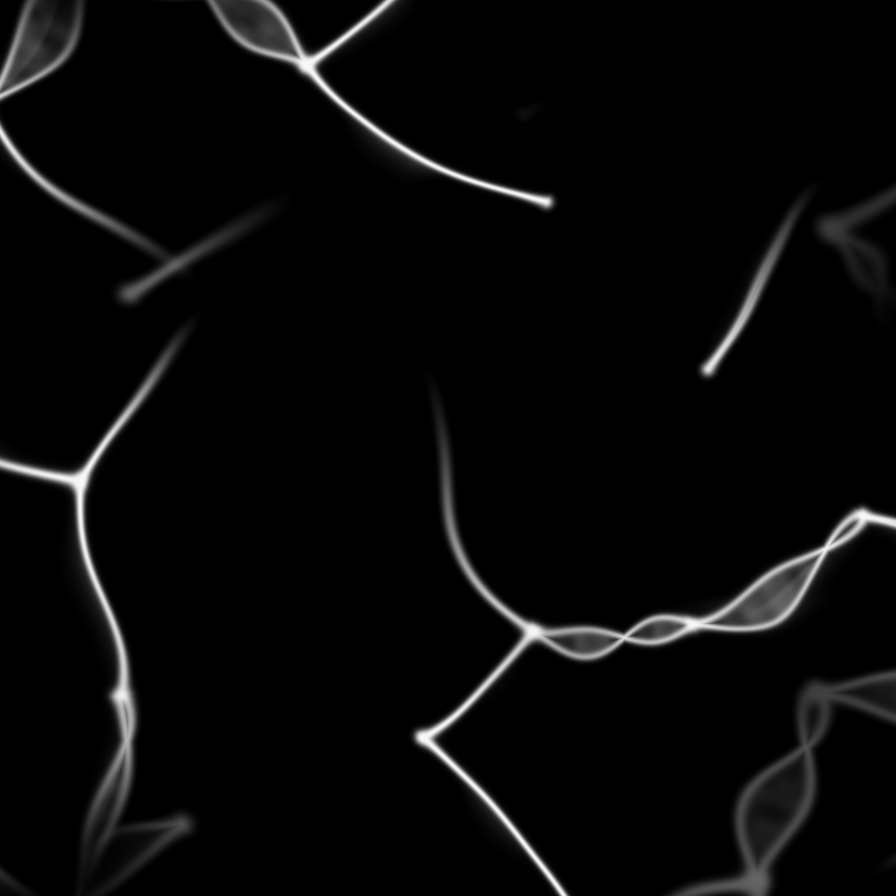
This texture is drawn by a Shadertoy shader. Its source:

```glsl
// Glowing filaments on black: a sparse foam of thin, curved, twisted ribbons.
// Jittered honeycomb nodes are joined by bent strands; each node has its own
// focus, so strands fade and blur along their length. A dim layer lies behind.

const float PI = 3.14159265;
const vec2  CELL = vec2(0.25, 0.30);     // node spacing, canvas units
const float JITTER = 0.52;               // random shift of nodes, in cells
const float HEX_SHIFT = 0.15;            // turns the brick grid into hexagons
const float BEND = 0.30;                 // bow of a strand per length
const float SHARP_WIDTH = 0.0038;        // line radius in focus
const float BLUR_WIDTH = 0.0085;         // line radius out of focus
const float RIBBON_WIDTH = 0.034;        // largest half width of a ribbon
const float RIBBON_GRAY = 0.25;          // light inside a ribbon
const float GLOW = 0.20;                 // soft skirt beside a line
const float GLOW_REACH = 0.0055;
const float VEIL = 0.22;                 // one-sided haze beside a line
const float VEIL_REACH = 0.016;
const float FRONT_KEEP = 0.72;           // share of strands kept
const float BACK_KEEP = 0.45;
const float BACK_GAIN = 0.42;

float hash(vec2 p, float seed) {
    vec3 q = fract(p.xyx * 0.1031 + seed * 0.1373);
    q += dot(q, q.yzx + 33.33);
    return fract((q.x + q.y) * q.z);
}

float noise(vec2 p) {
    vec2 i = floor(p), f = fract(p);
    f = f * f * (3.0 - 2.0 * f);
    float low = mix(hash(i, 0.0), hash(i + vec2(1, 0), 0.0), f.x);
    float high = mix(hash(i + vec2(0, 1), 0.0), hash(i + vec2(1, 1), 0.0), f.x);
    return mix(low, high, f.y);
}

vec2 warp(vec2 p) {
    return vec2(noise(p), noise(p + 17.3)) - 0.5;
}

mat2 rotation(float angle) {
    float c = cos(angle), s = sin(angle);
    return mat2(c, s, -s, c);
}

float screen(float a, float b) {
    return 1.0 - (1.0 - clamp(a, 0.0, 1.0)) * (1.0 - clamp(b, 0.0, 1.0));
}

bool linksUp(vec2 id) {
    return mod(id.x + id.y, 2.0) < 0.5;
}

vec2 nodePosition(vec2 id, float seed) {
    vec2 shift = vec2(hash(id, seed + 1.0), hash(id, seed + 2.0)) - 0.5;
    float hexShift = linksUp(id) ? HEX_SHIFT : -HEX_SHIFT;
    return (id + 0.5 + JITTER * shift + vec2(0.0, hexShift)) * CELL;
}

float nodeFocus(vec2 id, float seed) {
    return smoothstep(0.22, 0.62, hash(id, seed + 3.0));
}

// Light of one bent ribbon from a to b
float strand(vec2 p, vec2 a, vec2 b, vec2 focusEnds, vec2 id, float seed, float blur) {
    vec2 axis = b - a;
    float len = length(axis);
    axis /= len;
    vec2 q = vec2(dot(p - a, axis), dot(p - a, vec2(-axis.y, axis.x)));
    float t = clamp(q.x / len, 0.0, 1.0);

    // Distance to the bowed and slightly S-shaped centre line
    float bow = BEND * (hash(id, seed + 4.0) - 0.5) * len;
    float sway = 0.10 * (hash(id, seed + 5.0) - 0.5) * len;
    float curve = bow * 4.0 * t * (1.0 - t) + sway * sin(2.0 * PI * t);
    float slope = (bow * 4.0 * (1.0 - 2.0 * t) + sway * 2.0 * PI * cos(2.0 * PI * t)) / len;
    float side = (q.y - curve) * inversesqrt(1.0 + slope * slope);
    float dist = length(vec2(q.x - t * len, side));

    // Focus along the strand, with flared joints at its ends
    float focus = mix(focusEnds.x, focusEnds.y, smoothstep(0.0, 1.0, t));
    float endGap = min(t, 1.0 - t) * len;
    float radius = mix(BLUR_WIDTH, SHARP_WIDTH, focus) * blur;
    radius *= 1.0 + 0.8 * focus * exp(-endGap / 0.014);

    // A twisted ribbon closes at its ends and where it crosses itself
    float taper = sin(PI * t);
    float turns = 1.0 + 1.2 * hash(id, seed + 6.0);
    float wide = smoothstep(0.40, 0.95, hash(id, seed + 7.0));
    float halfWidth = RIBBON_WIDTH * wide * sqrt(taper) * abs(sin(PI * turns * t));
    float rimDist = dist - halfWidth;

    float rim = exp(-rimDist * rimDist / (radius * radius));
    rim *= mix(0.68, 1.0, exp(-halfWidth / 0.005));
    float glow = GLOW * exp(-abs(rimDist) / (GLOW_REACH * blur));
    float inside = smoothstep(radius, -radius, rimDist) * smoothstep(0.003, 0.011, halfWidth);
    float streaks = 0.65 + 0.7 * noise(vec2(t * 14.0, side * 45.0) + id * 7.0);
    float hand = hash(id, seed + 8.0) < 0.5 ? -1.0 : 1.0;
    float veil = VEIL * taper * smoothstep(-0.004, 0.004, side * hand)
               * exp(-dist / VEIL_REACH) * smoothstep(0.45, 0.8, noise(p * 8.0 + 5.0));
    float light = screen(rim, glow + veil);
    return focus * screen(light, RIBBON_GRAY * inside * streaks);
}

// All strands of one honeycomb layer near p
float foam(vec2 p, float seed, float keep, float blur) {
    vec2 home = floor(p / CELL);
    float light = 0.0;
    for (int y = -2; y <= 2; y++)
    for (int x = -2; x <= 2; x++) {
        vec2 id = home + vec2(x, y);
        vec2 start = nodePosition(id, seed);
        for (int k = 0; k < 2; k++) {
            float edgeSeed = seed + 20.0 * float(k + 1);
            if (k == 1 && !linksUp(id)) continue;
            if (hash(id, edgeSeed) > keep) continue;
            vec2 other = id + (k == 0 ? vec2(1, 0) : vec2(0, 1));
            vec2 focusEnds = vec2(nodeFocus(id, seed), nodeFocus(other, seed));
            light = screen(light, strand(p, start, nodePosition(other, seed),
                                         focusEnds, id, edgeSeed, blur));
        }
    }
    return light;
}

void mainImage(out vec4 fragColor, in vec2 fragCoord) {
    vec2 p = fragCoord / iResolution.xy;
    p += 0.030 * warp(p * 5.0) + 0.007 * warp(p * 13.0);

    float front = foam(rotation(0.6) * p + 3.1, 11.0, FRONT_KEEP, 1.0);
    float back = foam(rotation(-0.5) * p + 7.4, 83.0, BACK_KEEP, 1.7);
    back *= BACK_GAIN * smoothstep(0.35, 0.75, noise(p * 5.0 + 2.7));

    // Lift the blacks out of the faint haze
    float light = max(screen(front, back) - 0.02, 0.0) / 0.98;
    fragColor = vec4(vec3(light * 0.97), 1.0);
}
```
